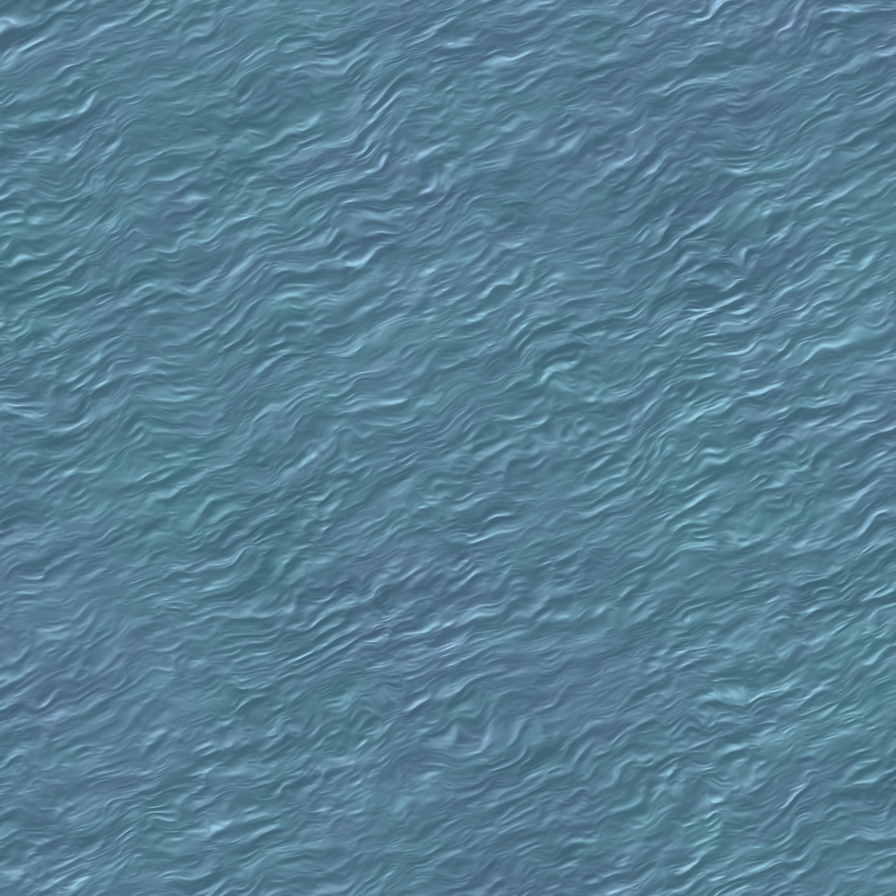
Give the GLSL for this texture, as a WebGL 2 fragment shader.

```glsl
#version 300 es
precision highp float;
// Wind-ruffled water seen from above: short crests running up to the right.
// Stretched ridged noise in several octaves is bent by a warp, lit across
// the crests, and toned by broad gusts and drifting teal and blue patches.

uniform vec2 u_resolution;
out vec4 fragColor;

const float WIND_ANGLE = 0.42;
const vec3 TROUGH = vec3(0.270, 0.412, 0.482);
const vec3 CREST = vec3(0.510, 0.690, 0.780);
const vec3 TEAL_SHIFT = vec3(-0.016, 0.012, -0.010);

// Integer hash of a lattice point, 0 to 1
float hash(ivec2 cell) {
    uvec2 k = uvec2(cell) * uvec2(1597u, 3571u);
    uint n = (k.x ^ (k.y << 7)) * 74777u + k.y;
    n = (n ^ (n >> 15)) * 40503u + 12345u;
    n = (n ^ (n >> 13)) * 69069u;
    n ^= n >> 16;
    return float(n & 65535u) / 65535.0;
}

// Smooth value noise, 0 to 1
float noise(vec2 p) {
    ivec2 cell = ivec2(floor(p));
    vec2 f = fract(p);
    f = f * f * (3.0 - 2.0 * f);
    float low = mix(hash(cell), hash(cell + ivec2(1, 0)), f.x);
    float high = mix(hash(cell + ivec2(0, 1)), hash(cell + ivec2(1, 1)), f.x);
    return mix(low, high, f.y);
}

// Three octaves of noise, centred on zero
float cloud(vec2 p) {
    float sum = 0.0;
    float amplitude = 0.5;
    for (int i = 0; i < 3; i++) {
        sum += amplitude * (noise(p) - 0.5);
        p = p * 2.03 + vec2(17.3, 9.1);
        amplitude *= 0.55;
    }
    return sum;
}

vec2 rotate(vec2 p, float angle) {
    float c = cos(angle);
    float s = sin(angle);
    return vec2(c * p.x + s * p.y, c * p.y - s * p.x);
}

// Height with slightly rounded ridge lines
float ridge(vec2 p) {
    float n = 2.0 * noise(p) - 1.0;
    return 1.0 - sqrt(n * n + 0.015);
}

// Bends the crests at a broad and a fine scale
vec2 warp(vec2 p) {
    vec2 broad = vec2(noise(p * 13.0), noise(p * 13.0 + 41.0)) - 0.5;
    vec2 fine = vec2(noise(p * 47.0 + 73.0), noise(p * 47.0 + 97.0)) - 0.5;
    return p + 0.026 * broad + 0.008 * fine;
}

// Slope facing the light, summed over ripple sizes
float rippleSlope(vec2 p, float reach) {
    float sum = 0.0;
    float frequency = 36.0;
    for (int i = 0; i < 4; i++) {
        float octave = float(i);
        float turn = 0.14 * (mod(octave * 2.0, 3.0) - 1.0);
        vec2 q = rotate(p, WIND_ANGLE + turn) * vec2(0.40, 1.0) * frequency;
        q += octave * vec2(31.7, 57.3);
        vec2 offset = vec2(0.0, reach * frequency);
        float weight = (i == 1 || i == 2) ? 0.65 : 0.48;
        sum += weight * (ridge(q - offset) - ridge(q + offset)) / (2.0 * offset.y);
        frequency *= 1.8;
    }
    return sum;
}

void main() {
    vec2 p = gl_FragCoord.xy / u_resolution.y;
    vec2 along = rotate(p, WIND_ANGLE);

    // Gusts roughen some areas and leave others calm
    float gust = clamp(1.0 + 1.1 * cloud(p * 5.0 + 23.0), 0.55, 1.4);
    float slope = gust * rippleSlope(warp(p), 0.0012);

    // Lit slopes gain more than shaded slopes lose
    float swell = cloud(along * vec2(7.0, 16.0) + 61.0);
    float tone = 0.285 + 0.30 * slope + 0.075 * slope * slope + 0.32 * swell;
    tone = clamp(tone, -0.28, 1.35);

    // Water colour with teal and blue drift
    float drift = cloud(p * 4.0 + 11.0) + cloud(along * vec2(16.0, 36.0) + 83.0);
    vec3 colour = mix(TROUGH, CREST, tone) + 2.2 * drift * TEAL_SHIFT;
    fragColor = vec4(clamp(colour, 0.0, 1.0), 1.0);
}
```
